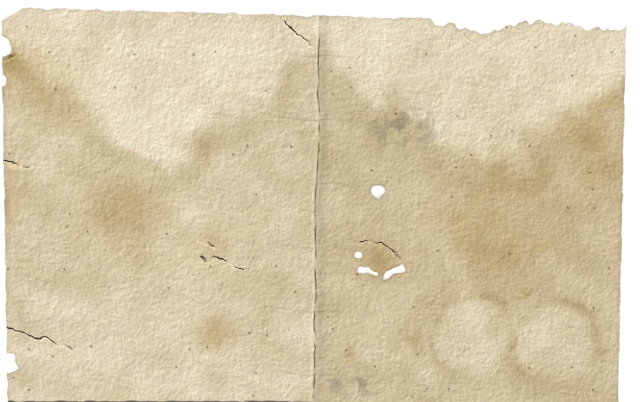
Give the GLSL for this texture, as a Shadertoy shader.

```glsl
float hash(vec2 p) {
    vec3 q = fract(p.xyx * 0.1031);
    q += dot(q, q.yzx + 33.33);
    return fract((q.x + q.y) * q.z);
}

float noise(vec2 p) {
    vec2 i = floor(p), f = fract(p);
    f = f * f * (3.0 - 2.0 * f);
    return mix(mix(hash(i), hash(i + vec2(1, 0)), f.x),
               mix(hash(i + vec2(0, 1)), hash(i + vec2(1, 1)), f.x), f.y);
}

float fbm(vec2 p) {
    float sum = 0.0, amp = 0.533;
    for (int i = 0; i < 4; i++) {
        sum += amp * noise(p);
        p = mat2(1.6, 1.2, -1.2, 1.6) * p + 17.3;
        amp *= 0.5;
    }
    return sum;
}

float segment(vec2 p, vec2 a, vec2 b) {
    vec2 ab = b - a;
    return length(p - a - ab * clamp(dot(p - a, ab) / dot(ab, ab), 0.0, 1.0));
}

float bump(float x, float width) { return exp(-x * x / (width * width)); }

// Surface height: fibres, grain and creases
float relief(vec2 p) {
    vec2 r = mat2(0.8, 0.6, -0.6, 0.8) * p;
    vec2 w = p + 0.05 * vec2(noise(p * 7.0), noise(p * 7.0 + 20.0));
    float crease = 1.0 - abs(2.0 * fbm(w * vec2(5, 9) + w.yx * 3.0) - 1.0);
    return 0.5 * noise(r * vec2(85, 120)) + 0.42 * noise(r.yx * 165.0 + 9.0)
         + 0.3 * noise(p * 235.0 + 70.0) + 0.4 * noise(r * vec2(36, 55) + 4.0) + 1.1 * crease;
}

// Signed distance to the torn sheet, negative on paper
float sheet(vec2 p) {
    float ragged = smoothstep(1.07, 1.1, p.x);
    float top = 0.981 - 0.026 * p.x - 0.012 * smoothstep(1.07, 1.085, p.x)
              - 0.022 * bump(p.x - 1.19, 0.045) + 0.012 * bump(p.x - 1.34, 0.06);
    top += (noise(p.xx * 50.0) - 0.5) * mix(0.005, 0.018, ragged);
    float d = max(p.y - top, max(0.019 - 0.016 * p.y - p.x, p.x - 1.538 - 0.02 * p.y));
    d = max(d, dot(p - vec2(0.035, 0.966), vec2(-0.51, 0.86)));
    d += (fbm(p * 45.0) - 0.5) * 0.006;

    // Edge notches and round holes: centre, radius
    vec3 gaps[6] = vec3[6](vec3(0.014, 0.097, 0.028), vec3(0.004, 0.8, 0.013),
        vec3(0.002, 0.885, 0.024), vec3(1.551, 0.52, 0.008),
        vec3(0.94, 0.524, 0.015), vec3(0.888, 0.366, 0.009));
    vec2 q = p + (vec2(noise(p * 60.0), noise(p * 60.0 + 31.0)) - 0.5) * 0.012;
    for (int i = 0; i < 6; i++) d = max(d, gaps[i].z - length(q - gaps[i].xy));
    d = max(d, 0.006 - segment(q, vec2(0.893, 0.329), vec2(0.933, 0.317)));
    return max(d, 0.009 - segment(q, vec2(0.963, 0.315), vec2(1.003, 0.331)));
}

void mainImage(out vec4 fragColor, in vec2 fragCoord) {
    vec2 p = fragCoord / iResolution.y;
    float px = 1.0 / iResolution.y;
    vec2 warp = vec2(fbm(p * 9.0), fbm(p * 9.0 + 40.0)) - 0.5;
    vec2 q = p + warp * 0.09;

    // Cloudy base tone, 0 dark to 1 light
    float tone = 0.66 + 0.42 * (fbm(p * 4.5 + 3.0) - 0.5) + 0.42 * (fbm(p * 17.0) - 0.5);
    tone -= 0.15 * smoothstep(0.77, 0.81, p.x) * smoothstep(0.9, 0.6, p.y);

    // Two pale wedges ending in an uneven brown tide line
    vec2 t = p + warp * 0.17;
    float tide = t.y - min(0.586 + 0.75 * abs(t.x - 0.4), 0.555 + 0.72 * abs(t.x - 1.21));
    float soak = 0.5 + fbm(p * 7.0 + 11.0);
    tone += 0.3 * soak * smoothstep(-0.03, 0.05, tide) * exp(-2.6 * max(tide, 0.0));
    tone -= 0.15 * soak * bump(tide + 0.04, 0.055);

    // Stains: centre, radius
    vec3 stains[15] = vec3[15](vec3(0.155, 0.772, 0.11), vec3(0.03, 0.855, 0.09),
        vec3(0.528, 0.631, 0.035), vec3(0.31, 0.47, 0.1), vec3(0.53, 0.38, 0.07),
        vec3(0.542, 0.172, 0.035), vec3(1.24, 0.44, 0.17), vec3(1.298, 0.271, 0.022),
        vec3(1.362, 0.385, 0.025), vec3(1.029, 0.149, 0.03), vec3(0.894, 0.12, 0.02),
        vec3(1.52, 0.565, 0.07), vec3(0.942, 0.354, 0.05), vec3(0.02, 0.524, 0.07),
        vec3(1.49, 0.69, 0.1));
    float stain = 0.0;
    for (int i = 0; i < 15; i++) stain += bump(length(q - stains[i].xy), stains[i].z);
    stain *= 0.4 + 1.1 * fbm(p * 13.0 + 30.0);
    tone -= 0.26 * stain;

    // Pale pressed discs with broken rims
    for (int i = 0; i < 2; i++) {
        vec2 centre = vec2(1.18 + 0.211 * float(i), 0.155 - 0.014 * float(i));
        float disc = length(p + warp * 0.06 - centre) - 0.09;
        tone += 0.17 * smoothstep(0.015, -0.02, disc);
        tone -= 0.3 * smoothstep(0.35, 0.75, fbm(p * 15.0 + 60.0)) * bump(disc - 0.012, 0.014);
    }
    tone -= 0.12 * bump(length(q - vec2(0.01, 0.22)) - 0.07, 0.012);

    vec3 color = mix(vec3(0.69, 0.605, 0.44), vec3(0.925, 0.88, 0.785), clamp(tone, -0.15, 1.1));
    color -= vec3(0.0, 0.012, 0.035) * min(stain, 1.5);

    // Grey mould and sparse round specks
    float mould = bump(length((p - vec2(1.0, 0.68)) * vec2(0.7, 1.3)), 0.055)
                + bump(length((p - vec2(0.87, 0.045)) * vec2(0.6, 1.5)), 0.04);
    color = mix(color, vec3(0.56, 0.53, 0.45), 0.7 * mould * smoothstep(0.45, 0.65, fbm(p * 42.0)));
    vec2 cell = floor(p * 20.0);
    vec2 speck = fract(p * 20.0) - 0.2 - 0.6 * vec2(hash(cell + 5.0), hash(cell + 47.0));
    color *= 1.0 - 0.35 * step(0.88, hash(cell)) * bump(length(speck), 0.055);

    // Relief lit from the upper left
    float slope = relief(p) - relief(p + vec2(-0.0032, 0.0032));
    color *= 1.0 + 0.21 * slope;

    // Centre fold, thin and broken, with faint cross creases
    float fold = p.x - 0.776 - 0.021 * p.y - (fbm(vec2(p.y * 14.0, 2.0)) - 0.5) * 0.014;
    color *= 1.0 - 0.42 * smoothstep(0.2, 0.75, noise(p.yy * 38.0)) * bump(fold, 0.0019)
           + 0.07 * bump(fold + 0.006, 0.004) - 0.07 * bump(fold - 0.012, 0.012);
    float cross = fract(p.y * 6.3 + 0.12 * noise(p.xx * 9.0)) - 0.5;
    color *= 1.0 - 0.13 * bump(cross, 0.018) * bump(fold, 0.1) * noise(p * 22.0);

    // Cracks with a lit lower lip
    vec4 cracks[11] = vec4[11](vec4(0.487, 0.404, 0.532, 0.383), vec4(0.497, 0.362, 0.559, 0.35),
        vec4(0.559, 0.35, 0.6, 0.331), vec4(0.894, 0.398, 0.965, 0.389),
        vec4(0.965, 0.389, 0.994, 0.354), vec4(0.017, 0.182, 0.093, 0.161),
        vec4(0.093, 0.161, 0.176, 0.13), vec4(0.01, 0.596, 0.066, 0.586),
        vec4(0.01, 0.855, 0.045, 0.876), vec4(1.15, 0.92, 1.18, 0.892),
        vec4(0.704, 0.948, 0.776, 0.892));
    vec2 c = p + (vec2(fbm(p * 35.0), fbm(p * 35.0 + 20.0)) - 0.5) * 0.025;
    float crack = 1.0, lip = 1.0;
    for (int i = 0; i < 11; i++) {
        crack = min(crack, segment(c, cracks[i].xy, cracks[i].zw));
        lip = min(lip, segment(c + vec2(0.0, 0.005), cracks[i].xy, cracks[i].zw));
    }
    color *= 1.0 + 0.08 * bump(lip, 0.003);
    color *= 1.0 - 0.7 * smoothstep(0.15, 0.8, noise(p * 40.0)) * bump(crack, 0.0021);

    // Worn edges, bottom shadow and white backing
    float edge = sheet(p);
    color *= 1.0 - 0.2 * noise(p * 30.0) * exp(min(edge, 0.0) / 0.004);
    color *= 1.0 - 0.5 * smoothstep(0.007, 0.002, p.y + 0.004 * noise(p.xx * 40.0)) * smoothstep(0.8, 0.7, p.x);
    fragColor = vec4(mix(vec3(1.0), color, smoothstep(px, -px, edge)), 1.0);
}
```
